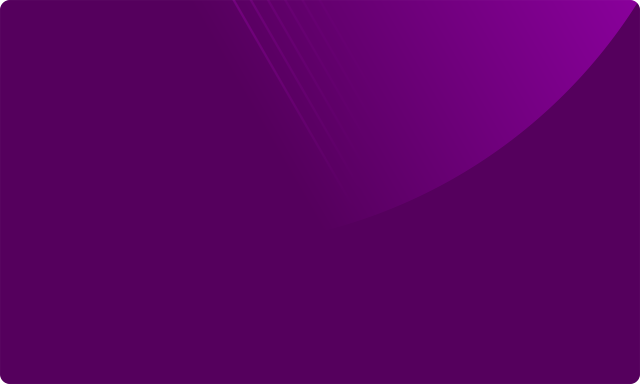
Give the GLSL for this background, as a Shadertoy shader.

```glsl
// Purple rounded card with a glowing disc segment in the upper right, crossed by fading slanted streaks.

const vec3 BASE_PURPLE = vec3(0.333, 0.0, 0.363);
const vec3 GLOW_GAIN = vec3(0.205, 0.0, 0.245);
const vec3 STREAK_TINT = vec3(0.92, 0.10, 1.0);
const vec3 PAGE_WHITE = vec3(1.0);

const vec2 GLOW_DIR = vec2(0.866, 0.5);
const vec2 STREAK_DIR = vec2(0.5, -0.866);
const int STREAK_COUNT = 6;

float circleDistance(vec2 p, vec2 center, float radius) {
    return length(p - center) - radius;
}

float roundedBoxDistance(vec2 p, vec2 halfSize, float radius) {
    vec2 q = abs(p) - halfSize + radius;
    return length(max(q, 0.0)) + min(max(q.x, q.y), 0.0) - radius;
}

// Coverage of a shape from its signed distance
float coverage(float dist, float pixel) {
    return 1.0 - smoothstep(-0.6 * pixel, 0.6 * pixel, dist);
}

// Parallel streaks, each fainter and shorter than the one before
float streaks(float across, float along, float pixel) {
    float light = 0.0;
    for (int i = 0; i < STREAK_COUNT; i++) {
        float k = float(i);
        float offset = abs(across - 0.527 - 0.0388 * k);
        float line = 1.0 - smoothstep(0.0025 - 0.5 * pixel, 0.0035 + 0.5 * pixel, offset);
        float reach = 0.62 - 0.055 * k;
        float fade = clamp(1.0 - along / reach, 0.0, 1.0);
        light += line * fade * 0.105 * pow(0.68, k);
    }
    return light;
}

void mainImage(out vec4 fragColor, in vec2 fragCoord) {
    // Canvas height is one unit
    float pixel = 1.0 / iResolution.y;
    vec2 p = fragCoord * pixel;
    vec2 size = vec2(iResolution.x * pixel, 1.0);

    // Slanted coordinates, measured from the top left corner
    vec2 fromTop = p - vec2(0.0, 1.0);
    float across = dot(fromTop, GLOW_DIR);
    float along = (1.0 - p.y) / -STREAK_DIR.y;

    // Glow that brightens toward the upper right
    float ramp = clamp((across - 0.422) / 1.01, 0.0, 1.0);
    vec3 lit = BASE_PURPLE + GLOW_GAIN * ramp;
    lit += STREAK_TINT * streaks(across, along, pixel);

    // Disc segment over the flat card
    float disc = coverage(circleDistance(p, vec2(0.505, 1.722), 1.366), pixel);
    vec3 color = mix(BASE_PURPLE, lit, disc);

    // Rounded card corners
    float card = coverage(roundedBoxDistance(p - 0.5 * size, 0.5 * size, 0.026), pixel);
    fragColor = vec4(mix(PAGE_WHITE, color, card), 1.0);
}
```
